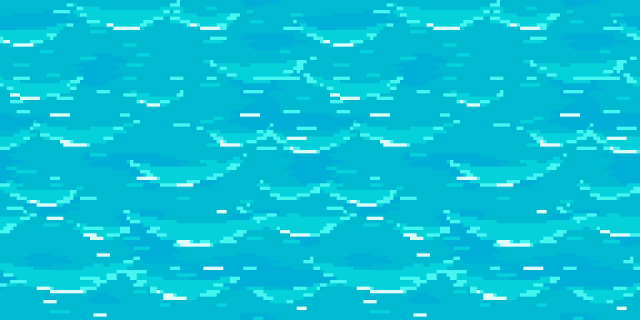
This texture is drawn by a WebGL 1 fragment shader. Its source:

```glsl
precision highp float;
// Tiling pixel-art sea: crescent waves with foam rims, dark swells and scattered glints.
uniform vec2 u_resolution;

const float TILE = 96.0; // blocks per tile side; one tile spans the canvas height

float hash(vec2 p) {
  return fract(sin(dot(p, vec2(12.9898, 78.233))) * 43758.5453);
}

// Value noise on a wrapping lattice
float noise(vec2 p, vec2 period) {
  vec2 i = floor(p), f = fract(p);
  f = f * f * (3.0 - 2.0 * f);
  vec2 a = mod(i, period), b = mod(i + 1.0, period);
  return mix(mix(hash(a), hash(vec2(b.x, a.y)), f.x),
             mix(hash(vec2(a.x, b.y)), hash(b), f.x), f.y);
}

// Tone levels: 0 water, 1 light, 2 foam, 3 white

// Short one-block-high streaks, at most one per slot
float glints(vec2 block) {
  vec2 slot = floor(block / vec2(12.0, 3.0));
  vec2 local = block - slot * vec2(12.0, 3.0);
  float start = floor(6.0 * hash(slot + 3.7));
  float size = 3.0 + floor(4.0 * hash(slot + 9.1));
  float row = floor(3.0 * hash(slot + 5.3));
  if (local.y != row || local.x < start || local.x >= start + size) return 0.0;
  float kind = hash(slot + 21.4);
  return kind < 0.05 ? 3.0 : kind < 0.18 ? 2.0 : kind < 0.46 ? 1.0 : 0.0;
}

// Crescents on a staggered, jittered grid of 3 by 6 slots
float waves(vec2 block) {
  float tone = 0.0;
  float homeRow = floor(block.y / 16.0);
  // Foam breaks into horizontal dashes that shift from row to row
  float dash = floor((block.x + floor(6.0 * hash(vec2(block.y, 2.0)))) / 6.0);
  float broken = hash(vec2(dash, block.y + 40.0));
  for (int j = -1; j <= 1; j++) {
    float row = homeRow + float(j);
    float stagger = 16.0 * mod(row, 2.0);
    float homeColumn = floor((block.x - stagger) / 32.0);
    for (int i = -1; i <= 1; i++) {
      float column = homeColumn + float(i);
      vec2 id = mod(vec2(column, row), vec2(3.0, 6.0)) + 1.3;
      vec2 jitter = vec2(hash(id), hash(id + 11.0)) - 0.5;
      vec2 base = vec2(column * 32.0 + stagger + 16.0, row * 16.0 + 5.0);
      base += floor(jitter * vec2(18.0, 9.0));
      float halfWidth = mix(8.0, 23.0, hash(id + 23.0));
      float height = 0.4 * halfWidth + 0.8;
      float ragged = 3.5 * (hash(vec2(block.y, id.x * 7.0 + id.y)) - 0.5);
      vec2 d = block + 0.5 - base;
      float u = (d.x + ragged) / halfWidth;
      float above = d.y - height * u * u - u * 2.0 * (hash(id + 31.0) - 0.5);
      if (abs(u) < 1.0 && above > 0.0) {
        float thickness = 0.68 * height * (1.0 - u * u) + 0.5;
        if (above < thickness) tone = max(tone, 1.0);
        if (above < 1.0 + 1.1 * abs(u) && broken > 0.38) tone = max(tone, 2.0);
        if (above < 1.0 && abs(u + 0.1) < 0.3 && hash(id + 47.0) > 0.3) tone = 3.0;
      }
    }
  }
  return tone;
}

vec3 sea(vec2 block) {
  block = mod(block, TILE);
  float tone = max(waves(block), glints(block));
  if (tone > 2.5) return vec3(0.87, 0.99, 0.97);
  if (tone > 1.5) return vec3(0.27, 0.96, 0.95);
  if (tone > 0.5) return vec3(0.02, 0.82, 0.86);
  // Darker swells with ragged row ends
  float shift = 5.0 * hash(vec2(block.y, 71.0));
  float swell = noise((block + vec2(shift, 0.5)) / vec2(16.0, 6.0), vec2(6.0, 16.0));
  return swell > 0.68 ? vec3(0.0, 0.69, 0.84) : vec3(0.0, 0.73, 0.82);
}

void main() {
  // Box-filter the block edges over one pixel
  float footprint = TILE / u_resolution.y;
  vec2 corner = gl_FragCoord.xy * footprint - 0.5 * footprint;
  vec2 block = floor(corner);
  vec2 w = clamp((fract(corner) + footprint - 1.0) / footprint, 0.0, 1.0);
  vec3 lower = mix(sea(block), sea(block + vec2(1.0, 0.0)), w.x);
  vec3 upper = mix(sea(block + vec2(0.0, 1.0)), sea(block + 1.0), w.x);
  gl_FragColor = vec4(mix(lower, upper, w.y), 1.0);
}
```
